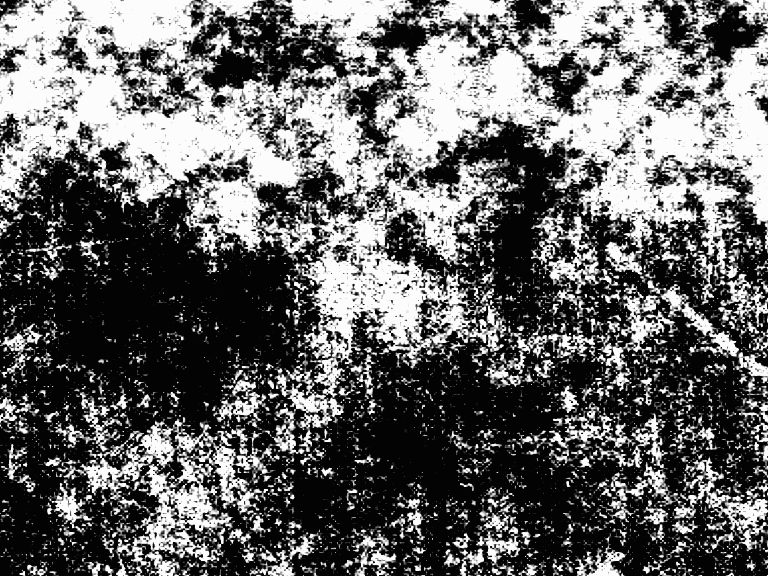
Give the GLSL for this texture, as a Shadertoy shader.

```glsl
// Worn black and white grunge: pale flaking paint above, powdery dark wear below.
// A coverage map of soft patches is summed with clumps, flecks, streaks and grain,
// then cut by a narrow threshold into ink and paint.

const vec3 INK = vec3(0.01);
const vec3 PAINT = vec3(0.99);

float hash(vec2 p) {
    return fract(sin(dot(p, vec2(127.1, 311.7))) * 43758.5453);
}

// Value noise, centred on zero
float noise(vec2 p) {
    vec2 i = floor(p), f = fract(p);
    f = f * f * (3.0 - 2.0 * f);
    float low = mix(hash(i), hash(i + vec2(1, 0)), f.x);
    float high = mix(hash(i + vec2(0, 1)), hash(i + vec2(1, 1)), f.x);
    return mix(low, high, f.y) - 0.5;
}

// Octaves are turned so that the lattice does not show
float fbm(vec2 p, int octaves) {
    const mat2 turn = mat2(1.6, 1.2, -1.2, 1.6);
    float sum = 0.0, weight = 0.5;
    for (int i = 0; i < octaves; i++) {
        sum += weight * noise(p);
        p = turn * p + 17.3;
        weight *= 0.6;
    }
    return sum;
}

// Soft elliptical patch
float patchAt(vec2 p, vec2 centre, vec2 radius) {
    vec2 d = (p - centre) / radius;
    return exp(-dot(d, d));
}

// Soft line segment
float scratch(vec2 p, vec2 a, vec2 b, float width) {
    vec2 along = b - a;
    float t = clamp(dot(p - a, along) / dot(along, along), 0.0, 1.0);
    return 1.0 - smoothstep(0.3 * width, width, length(p - a - t * along));
}

// Broad balance of paint (positive) and ink (negative)
float coverage(vec2 p, float upper) {
    vec2 q = p + 0.22 * vec2(fbm(p * 9.0, 4), fbm(p * 9.0 + 40.0, 4));
    float c = mix(-0.17, 0.21, upper);
    // Pale patches
    c += 0.42 * patchAt(q, vec2(0.61, 0.47), vec2(0.11, 0.14));
    c += 0.42 * patchAt(q, vec2(0.36, 0.64), vec2(0.09, 0.06));
    c += 0.15 * patchAt(q, vec2(0.36, 0.18), vec2(0.22, 0.17));
    c += 0.16 * patchAt(q, vec2(0.05, 0.44), vec2(0.09, 0.08));
    // Dark patches
    c -= 0.36 * patchAt(q, vec2(0.27, 0.46), vec2(0.19, 0.13));
    c -= 0.26 * patchAt(q, vec2(0.71, 0.20), vec2(0.14, 0.22));
    c -= 0.30 * patchAt(q, vec2(0.20, 0.69), vec2(0.15, 0.09));
    c -= 0.30 * patchAt(q, vec2(0.42, 0.87), vec2(0.14, 0.10));
    c -= 0.24 * patchAt(q, vec2(0.64, 0.69), vec2(0.22, 0.08));
    c -= 0.36 * patchAt(q, vec2(0.945, 0.70), vec2(0.05, 0.20));
    c -= 0.36 * patchAt(q, vec2(1.31, 0.95), vec2(0.08, 0.07));
    c -= 0.14 * patchAt(q, vec2(0.86, 0.93), vec2(0.25, 0.10));
    return c + 0.35 * fbm(p * 4.0 + 7.0, 3);
}

// Clumps and flecks, with streaks down the dark part and across the pale part
float wear(vec2 p, float upper) {
    float clumps = mix(0.75, 1.15, upper) * fbm(p * 17.0 + 3.0, 4);
    float flecks = mix(0.32, 0.50, upper) * noise(p * 56.0 + 11.0);
    float drips = 0.26 * (1.0 - upper) * noise(p * vec2(95.0, 9.0));
    float brushing = 0.18 * noise(p * vec2(22.0, 170.0));
    return clumps + flecks + drips + brushing;
}

// Fine powder
float grain(vec2 p) {
    return 0.85 * noise(p * vec2(285.0, 295.0)) + 0.45 * noise(p * 140.0 + 29.0);
}

void mainImage(out vec4 fragColor, in vec2 fragCoord) {
    vec2 p = fragCoord / iResolution.y;
    float upper = smoothstep(0.52, 0.80, p.y + 0.25 * fbm(p * 3.0, 3));

    float level = coverage(p, upper) + wear(p, upper);
    level += mix(0.78, 0.50, upper) * grain(p);

    // Scraped lines
    vec2 bent = p + 0.008 * noise(p * 14.0);
    level += 0.34 * scratch(bent, vec2(1.06, 0.57), vec2(1.34, 0.34), 0.014);
    level += 0.28 * scratch(bent, vec2(0.22, 0.79), vec2(0.32, 0.69), 0.012);
    level += 0.22 * scratch(bent, vec2(0.02, 0.56), vec2(0.25, 0.59), 0.004);

    float paint = smoothstep(-0.17, 0.17, level);
    fragColor = vec4(mix(INK, PAINT, paint), 1.0);
}
```
